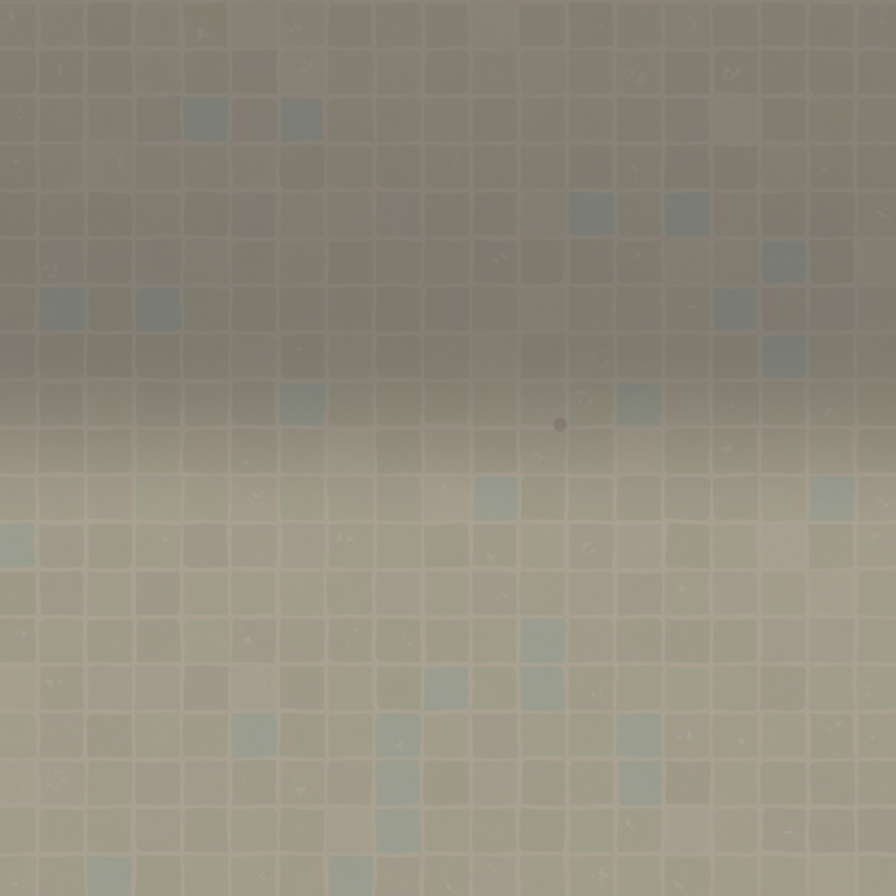
A three.js fragment shader for this texture:

```glsl
// Small, hand-cut mosaic tiles in pale pinkish grout, crossed by a soft shadow.
// Each cell holds a wobbly rounded box with hashed size, tilt and tint;
// noise adds scuffs and grain, and a smooth vertical ramp shades the wall.

varying vec2 vUv;

const vec2 REPEATS = vec2(18.62, 18.91);      // tiles across and up
const vec2 FIRST_LINE = vec2(0.0420, 0.0469); // first grout crossing
const float HALF_TILE = 0.456;                // half width, in cells
const float EDGE_JITTER = 0.022;
const float TILT = 0.045;
const float WOBBLE = 0.040;
const float EDGE_SOFTNESS = 0.030;
const float GLAZED_SHARE = 0.06;
const float SCUFFED_SHARE = 0.20;

const vec3 GROUT = vec3(0.663, 0.630, 0.567);
const vec3 TILE_OLIVE = vec3(0.624, 0.613, 0.535);
const vec3 TILE_ROSE = vec3(0.634, 0.604, 0.543);
const vec3 TILE_GLAZED = vec3(0.604, 0.617, 0.561);
const vec3 SCUFF = vec3(0.675, 0.655, 0.590);
const vec3 SHADOW = vec3(0.792, 0.788, 0.806);
const float SHADOW_LOW = 0.41;
const float SHADOW_HIGH = 0.62;

const vec2 STAIN_CENTER = vec2(0.625, 0.526);
const float STAIN_RADIUS = 0.0075;
const vec3 STAIN = vec3(0.575, 0.525, 0.475);

float hash(vec2 p) {
  vec3 q = fract(vec3(p.xyx) * 0.1031);
  q += dot(q, q.yzx + 33.33);
  return fract((q.x + q.y) * q.z);
}

vec2 hash2(vec2 p) {
  return vec2(hash(p + 17.3), hash(p + 71.9));
}

float noise(vec2 p) {
  vec2 i = floor(p);
  vec2 f = fract(p);
  f = f * f * (3.0 - 2.0 * f);
  float low = mix(hash(i), hash(i + vec2(1.0, 0.0)), f.x);
  float high = mix(hash(i + vec2(0.0, 1.0)), hash(i + 1.0), f.x);
  return mix(low, high, f.y);
}

float roundedBox(vec2 p, vec2 halfSize, float radius) {
  vec2 d = abs(p) - halfSize + radius;
  return length(max(d, 0.0)) + min(max(d.x, d.y), 0.0) - radius;
}

// Coverage of one tile, with uneven sides and corners
float tileMask(vec2 local, vec2 id, vec2 grid) {
  vec2 warp = vec2(noise(grid * 2.3 + 40.0), noise(grid * 2.3 + 90.0)) - 0.5;
  vec2 p = local + warp * WOBBLE;
  p += (hash2(id) - 0.5) * EDGE_JITTER;
  float angle = (hash(id + 5.0) - 0.5) * TILT;
  p += angle * vec2(-p.y, p.x);
  vec2 halfSize = HALF_TILE + (hash2(id + 130.0) - 0.5) * EDGE_JITTER;
  vec2 corner = step(0.0, p);
  float radius = mix(0.03, 0.16, pow(hash(id * 2.0 + corner + 211.0), 4.0));
  float d = roundedBox(p, halfSize, radius);
  return 1.0 - smoothstep(-EDGE_SOFTNESS, EDGE_SOFTNESS, d);
}

// Tint of one tile: olive to rose, some pale, a few blue-green
vec3 tileColor(vec2 id) {
  vec3 color = mix(TILE_OLIVE, TILE_ROSE, hash(id + 307.0));
  color *= 1.0 + (hash(id + 401.0) - 0.5) * 0.022;
  color = mix(color, GROUT, 0.6 * step(0.94, hash(id + 503.0)));
  float glazed = step(hash(id + 607.0), GLAZED_SHARE);
  return mix(color, TILE_GLAZED, glazed);
}

// Small pale chips clustered on some tiles
float scuffMask(vec2 local, vec2 id, vec2 grid) {
  float chosen = step(hash(id + 701.0), SCUFFED_SHARE);
  vec2 center = (hash2(id + 809.0) - 0.5) * 0.45;
  float reach = mix(0.12, 0.32, hash(id + 907.0));
  float area = 1.0 - smoothstep(0.3 * reach, reach, length(local - center));
  float chips = smoothstep(0.56, 0.72, noise(grid * 11.0));
  return chosen * area * chips;
}

void main() {
  vec2 grid = (vUv - FIRST_LINE) * REPEATS;
  vec2 id = floor(grid) + 20.0;
  vec2 local = fract(grid) - 0.5;
  vec2 noisePos = grid + 20.0;

  // Tiles and wear over grout
  vec3 tile = mix(tileColor(id), SCUFF, 0.55 * scuffMask(local, id, noisePos));
  vec3 color = mix(GROUT, tile, tileMask(local, id, noisePos));
  float grain = noise(noisePos * 9.0) + noise(noisePos * 2.0) - 1.0;
  color *= 1.0 + 0.008 * grain;

  // Round stain
  float stainDistance = length(vUv - STAIN_CENTER) - STAIN_RADIUS;
  color = mix(color, STAIN, 0.75 * (1.0 - smoothstep(-0.002, 0.002, stainDistance)));

  // Shadow over the upper half, easing slightly toward the top
  float shade = smoothstep(SHADOW_LOW, SHADOW_HIGH, vUv.y);
  color *= mix(vec3(1.0), SHADOW, shade);
  color *= 1.0 + 0.035 * smoothstep(0.65, 1.0, vUv.y);

  gl_FragColor = vec4(color, 1.0);
}
```
